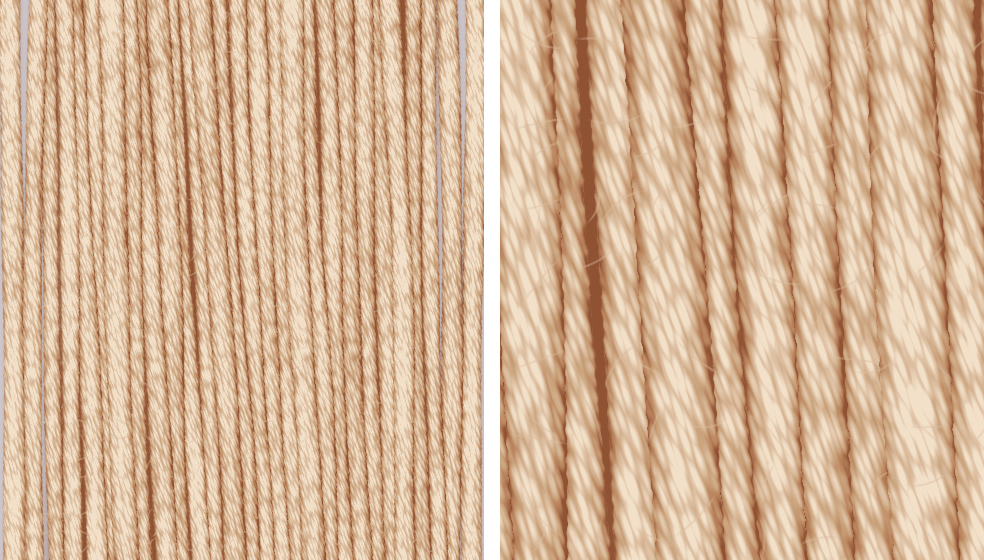
Left: the whole. Right: its middle third, enlarged.
Give the GLSL for this texture, as a WebGL 1 fragment shader.

```glsl
precision highp float;
uniform vec2 u_resolution;

const float THREADS = 28.0;
const float WIDTH = 0.863;
const vec3 CREVICE = vec3(0.56, 0.32, 0.20);
const vec3 TAN = vec3(0.73, 0.52, 0.37);
const vec3 SAND = vec3(0.79, 0.64, 0.49);
const vec3 CREAM = vec3(0.86, 0.74, 0.62);
const vec3 HIGHLIGHT = vec3(0.95, 0.88, 0.79);
const vec3 BACKDROP = vec3(0.82, 0.79, 0.81);

float hash(float n) {
  return fract(sin(n * 12.9898) * 4375.85);
}

vec2 hash2(vec2 p) {
  vec2 q = vec2(dot(p, vec2(127.1, 311.7)), dot(p, vec2(269.5, 183.3)));
  return fract(sin(q) * 4375.85);
}

// Soft cellular noise: x = smooth bump height, y = blended cell tone
vec2 softCells(vec2 p) {
  vec2 base = floor(p);
  float weight = 0.0;
  float tone = 0.0;
  float nearest = 8.0;
  for (int j = -1; j <= 1; j++) {
    for (int i = -1; i <= 1; i++) {
      vec2 cell = base + vec2(float(i), float(j));
      vec2 rnd = hash2(cell);
      vec2 d = cell + 0.5 + 0.8 * (rnd - 0.5) - p;
      float dist = dot(d, d);
      float w = exp(-9.0 * dist);
      weight += w;
      tone += w * rnd.x;
      nearest = min(nearest, dist);
    }
  }
  return vec2(1.0 - smoothstep(0.0, 0.75, sqrt(nearest)), tone / weight);
}

// Centre line of a thread at height y
float threadCentre(float id, float y) {
  float t = id / (THREADS - 1.0);
  float inner = step(0.5, id) * step(id, THREADS - 1.5);
  float x = mix(0.021, WIDTH - 0.018, t);
  x = mix(x, mix(0.5 * WIDTH, x, 0.97), inner);
  float lean = 0.045 * sin(3.14159 * t) + 0.036 * (hash(id + 3.1) - 0.4) * inner;
  float bend = 0.005 * sin(y * (3.0 + 3.0 * hash(id + 8.3)) + 6.28 * hash(id + 5.7));
  return x + lean * (0.5 - y) + bend;
}

float threadRadius(float id, float y) {
  float fuzz = 0.0003 * sin(y * 290.0 + id * 4.0) + 0.0003 * sin(y * 731.0 + id * 7.0);
  return mix(0.0145, 0.0215, hash(id + 11.9)) + 0.001 * sin(y * 13.0 + id * 2.3) + fuzz;
}

// Rounded thread lit from the left, with slow tone changes along it
float threadShade(float id, float u, float y) {
  float body = 0.06 + 0.87 * pow(max(1.0 - u * u, 0.0), 0.62) - 0.10 * u;
  float slow = 0.06 * sin(y * 9.0 + id * 5.1) + 0.04 * sin(y * 23.0 + id * 1.7);
  return body + slow + 0.20 * (hash(id + 21.3) - 0.5);
}

// Slanted, soft plies and the fine fibres inside them
float plyGrain(vec2 q, float seed) {
  vec2 g = vec2((q.x + 0.17 * q.y) / 0.0058, q.y / 0.0205);
  g.y += 0.62 * g.x;
  g += seed * vec2(37.0, 53.0);
  vec2 c = softCells(g);
  float fibre = sin(g.x * 8.0 + 2.0 * sin(g.y * 2.3)) * sin(g.y * 4.1 + g.x);
  return 0.62 * (c.x - 0.42) + 0.30 * (c.y - 0.5) + 0.06 * fibre;
}

// Sparse curved stray hairs
float hairs(vec2 p, float size, float pixel) {
  vec2 g = p / size;
  vec2 rnd = hash2(floor(g) + 19.0);
  vec2 q = fract(g) - 0.5;
  float a = 6.28 * rnd.x;
  q = mat2(cos(a), -sin(a), sin(a), cos(a)) * q;
  float d = abs(q.y - (rnd.y - 0.5) * 2.0 * q.x * q.x) * size;
  float line = 1.0 - smoothstep(0.0003, 0.0003 + 1.2 * pixel, d);
  return line * (1.0 - smoothstep(0.2, 0.42, abs(q.x))) * step(0.4, rnd.y);
}

vec3 yarnColour(float t) {
  vec3 c = mix(CREVICE, TAN, smoothstep(0.02, 0.30, t));
  c = mix(c, SAND, smoothstep(0.26, 0.50, t));
  c = mix(c, CREAM, smoothstep(0.45, 0.72, t));
  return mix(c, HIGHLIGHT, smoothstep(0.66, 1.06, t));
}

void main() {
  vec2 p = gl_FragCoord.xy / u_resolution.y;
  float pixel = 1.0 / u_resolution.y;
  float shade = 1.0;
  float cover = 0.0;
  float topId = 0.0;
  float across = 0.0;

  // Lay threads in shuffled order, each shading those beneath
  for (float i = 0.0; i < THREADS; i += 1.0) {
    float id = mod(i * 11.0, THREADS);
    float x = p.x - threadCentre(id, p.y);
    float r = threadRadius(id, p.y);
    float d = abs(x) - r;
    float mask = 1.0 - smoothstep(-1.2 * pixel, 1.2 * pixel, d);
    shade *= 1.0 - (x > 0.0 ? 0.62 : 0.38) * exp(-max(d, 0.0) / 0.005);
    shade = mix(shade, threadShade(id, x / r, p.y), mask);
    cover = max(cover, mask);
    if (mask > 0.5) {
      topId = id;
      across = x;
    }
  }

  float grain = plyGrain(vec2(across, p.y), hash(topId + 2.7));
  vec3 yarn = yarnColour(shade + grain * (0.4 + 0.6 * clamp(shade, 0.0, 1.0)));

  // Pale backdrop at the sides, deep brown between inner threads
  float side = min(p.x, WIDTH - p.x);
  vec3 behind = mix(BACKDROP * mix(0.85, 1.0, shade), CREVICE, smoothstep(0.07, 0.12, side));
  vec3 colour = mix(behind, yarn, cover);

  float stray = max(hairs(p, 0.033, pixel), hairs(p + 0.37, 0.047, pixel));
  colour = mix(colour, CREAM, 0.4 * stray * smoothstep(0.0, 0.025, side));
  gl_FragColor = vec4(colour, 1.0);
}
```
